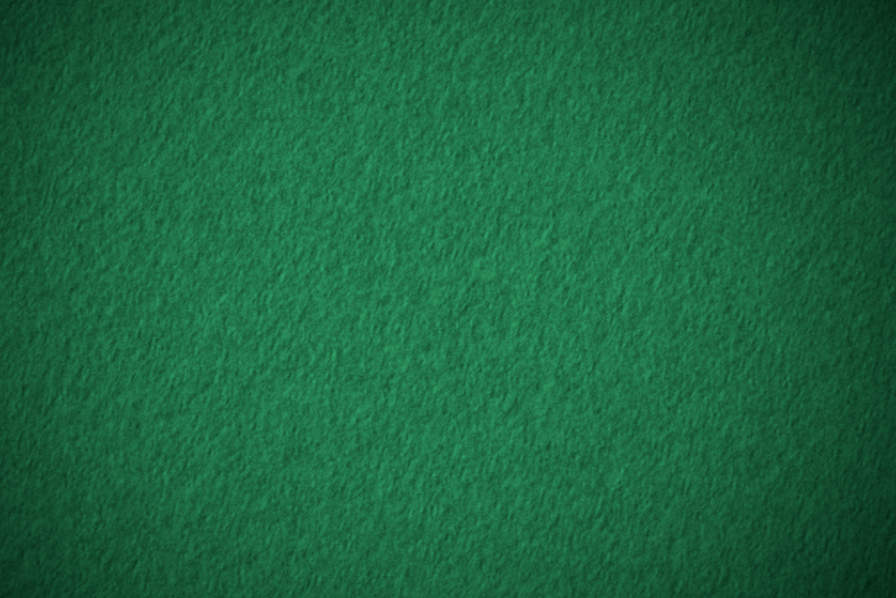
A Shadertoy shader for this texture:

```glsl
// Green felt cloth with fine slanted fibres and a soft dark vignette.

// Colour ramp, indexed by the green level
const vec3 DARK_FELT = vec3(0.05, 0.24, 0.14);
const vec3 LIGHT_FELT = vec3(0.15, 0.52, 0.33);

// Lighting
const float CENTRE_LEVEL = 0.48;
const vec2 LIGHT_CENTRE = vec2(-0.06, 0.03);
const vec2 VIGNETTE_SHAPE = vec2(1.0, 0.6);
const float VIGNETTE_STRENGTH = 0.42;
const float VIGNETTE_POWER = 1.55;
const vec2 RELIEF_STEP = vec2(0.0042, -0.0026);

// Fibres: cells per canvas height, across and along each strand
const vec2 FINE_FIBRE = vec2(290.0, 170.0);
const vec2 LOOSE_FIBRE = vec2(180.0, 95.0);
const vec2 TUFT_SIZE = vec2(95.0, 42.0);
const float FINE_ANGLE = 1.0;
const float LOOSE_ANGLE = 1.3;
const float TUFT_ANGLE = 1.05;
const float SPECKLE_SCALE = 335.0;
const float WARP_SCALE = 30.0;
const float WARP_AMOUNT = 0.006;

// Contrast of each layer, relative to the local brightness
const float FINE_CONTRAST = 0.20;
const float RELIEF_CONTRAST = 0.20;
const float TUFT_CONTRAST = 0.13;
const float SPECKLE_CONTRAST = 0.16;

// Integer hash of a lattice cell, from 0 to 1
float hash(vec2 cell) {
    uvec2 q = uvec2(ivec2(cell));
    uint h = q.x * 1597334677u ^ q.y * 3812015801u;
    h = (h ^ (h >> 16)) * 2246822519u;
    h = (h ^ (h >> 13)) * 3266489917u;
    h ^= h >> 16;
    return float(h >> 8) / 16777216.0;
}

// Smooth value noise
float noise(vec2 p) {
    vec2 cell = floor(p);
    vec2 f = fract(p);
    f = f * f * (3.0 - 2.0 * f);
    float low = mix(hash(cell), hash(cell + vec2(1, 0)), f.x);
    float high = mix(hash(cell + vec2(0, 1)), hash(cell + vec2(1, 1)), f.x);
    return mix(low, high, f.y);
}

// Noise stretched along a direction, centred on zero
float strands(vec2 p, float angle, vec2 density) {
    vec2 along = vec2(cos(angle), sin(angle));
    vec2 across = vec2(along.y, -along.x);
    return noise(vec2(dot(p, across), dot(p, along)) * density) - 0.5;
}

// Height of the nap: loose fibres lying over broader tufts
float napHeight(vec2 p) {
    return strands(p + 5.3, LOOSE_ANGLE, LOOSE_FIBRE)
         + 0.8 * strands(p + 9.1, TUFT_ANGLE, TUFT_SIZE);
}

float feltGrain(vec2 p) {
    // Bend the strands slightly so that they do not run parallel
    vec2 bend = vec2(noise(p * WARP_SCALE + 17.0), noise(p * WARP_SCALE + 83.0)) - 0.5;
    vec2 bent = p + bend * WARP_AMOUNT;

    // Side light on the nap, then the fibres' own tones
    float grain = RELIEF_CONTRAST * (napHeight(bent) - napHeight(bent + RELIEF_STEP));
    grain += FINE_CONTRAST * strands(bent, FINE_ANGLE, FINE_FIBRE);
    grain += TUFT_CONTRAST * strands(bent + 2.7, LOOSE_ANGLE, TUFT_SIZE);
    grain += SPECKLE_CONTRAST * (noise(p * SPECKLE_SCALE + 41.0) - 0.5);
    return grain;
}

float vignette(vec2 uv) {
    vec2 offset = 2.0 * uv - 1.0 - LIGHT_CENTRE;
    float falloff = dot(offset * offset, VIGNETTE_SHAPE);
    return exp(-VIGNETTE_STRENGTH * pow(falloff, VIGNETTE_POWER));
}

void mainImage(out vec4 fragColor, in vec2 fragCoord) {
    vec2 uv = fragCoord / iResolution.xy;
    vec2 p = fragCoord / iResolution.y;

    float level = CENTRE_LEVEL * vignette(uv) * (1.0 + feltGrain(p));
    float ramp = (level - DARK_FELT.g) / (LIGHT_FELT.g - DARK_FELT.g);
    vec3 colour = mix(DARK_FELT, LIGHT_FELT, ramp);
    fragColor = vec4(clamp(colour, 0.0, 1.0), 1.0);
}
```
